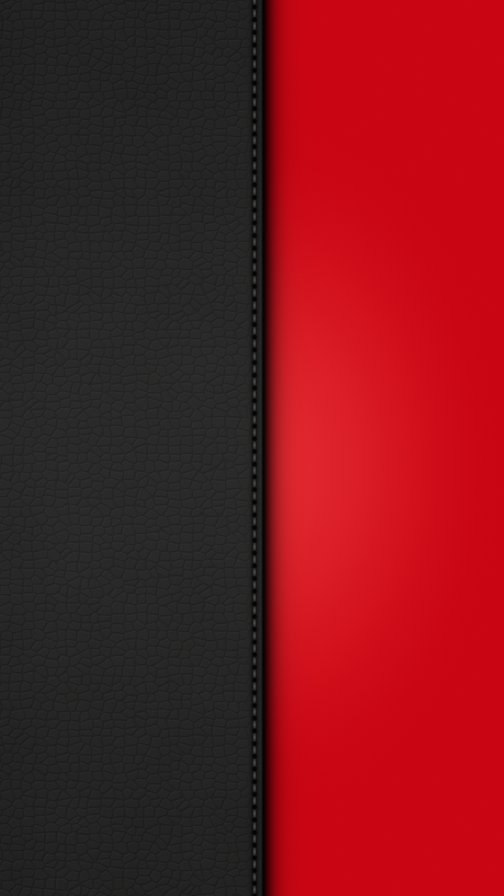
This background is drawn by a WebGL 2 fragment shader. Its source:

```glsl
#version 300 es
precision highp float;
// A stitched charcoal leather panel lies over a glowing red sheet.
// The grain is an embossed Voronoi height field, the seam is a repeated
// capsule, and the red side is an elliptical glow under a soft edge shadow.

#define PANEL_EDGE 0.5225
#define SEAM_X 0.505
#define STITCH_PITCH 0.0252
#define GRAIN_SIZE 0.0195
#define GRAIN_DEPTH 0.018
#define SHADOW_WIDTH 0.0215
#define GLOW_CENTER vec2(0.55, 0.48)
#define GLOW_RADIUS vec2(0.45, 0.38)

uniform vec2 u_resolution;
out vec4 fragColor;

const vec3 RED_DEEP = vec3(0.79, 0.02, 0.075);
const vec3 RED_GLOW = vec3(0.885, 0.155, 0.185);
const vec3 THREAD = vec3(0.33, 0.34, 0.32);

vec2 hash2(vec2 p) {
    vec3 q = fract(p.xyx * vec3(0.1031, 0.1030, 0.0973));
    q += dot(q, q.yzx + 33.33);
    return fract((q.xx + q.yz) * q.zy);
}

float gradientCorner(vec2 cell, vec2 offset) {
    return dot(hash2(cell) * 2.0 - 1.0, offset);
}

float gradientNoise(vec2 p) {
    vec2 i = floor(p), f = fract(p);
    vec2 w = f * f * f * (f * (f * 6.0 - 15.0) + 10.0);
    vec2 e = vec2(1.0, 0.0);
    float low = mix(gradientCorner(i, f), gradientCorner(i + e, f - e), w.x);
    float high = mix(gradientCorner(i + e.yx, f - e.yx), gradientCorner(i + 1.0, f - 1.0), w.x);
    return mix(low, high, w.y);
}

// Pebble height: flat on top, falling into the creases between cells
float grainHeight(vec2 p) {
    vec2 i = floor(p), f = fract(p);
    float nearest = 9.0, second = 9.0;
    for (int y = -1; y <= 1; y++) {
        for (int x = -1; x <= 1; x++) {
            vec2 n = vec2(x, y);
            float d = length(n + 0.15 + 0.7 * hash2(i + n) - f);
            second = min(second, max(nearest, d));
            nearest = min(nearest, d);
        }
    }
    return smoothstep(0.0, 0.28, second - nearest);
}

vec3 leather(vec2 p, vec2 uv) {
    // Broad sheen, brightest near mid height
    float rise = (uv.y - 0.5) / 0.32;
    float tone = 0.130 + 0.032 * exp(-rise * rise);
    tone += 0.006 * gradientNoise(p * 9.0) - 0.006 * smoothstep(0.12, 0.0, uv.x);

    // Grain lit from above
    vec2 g = p / (GRAIN_SIZE * vec2(1.15, 0.9));
    g += 0.25 * vec2(gradientNoise(g * 0.6), gradientNoise(g * 0.6 + 40.0));
    float h = grainHeight(g);
    float slope = h - grainHeight(g + vec2(-0.08, 0.18));
    float flatten = 1.0 - 0.7 * smoothstep(SEAM_X - 0.03, SEAM_X, p.x);
    tone += GRAIN_DEPTH * flatten * (0.8 * (h - 0.8) + 0.7 * slope);
    return vec3(tone) * vec3(1.0, 1.0, 0.995);
}

// Sunken channel, needle holes and thread
vec3 addSeam(vec3 color, vec2 p, float px) {
    float across = p.x - SEAM_X;
    color *= 1.0 - 0.55 * exp(-pow(across / 0.0075, 2.0));
    float along = (fract(p.y / STITCH_PITCH) - 0.5) * STITCH_PITCH;
    vec2 q = vec2(across, along);
    float hole = length(q - vec2(0.0, sign(along) * 0.5 * STITCH_PITCH));
    color *= 1.0 - 0.75 * smoothstep(0.0075, 0.002, hole);
    float reach = max(abs(along) - 0.0055, 0.0);
    float d = length(vec2(across, reach)) - 0.0024;
    float round3d = 1.0 - 0.45 * smoothstep(0.0, 0.0085, abs(along));
    color = mix(color, THREAD * round3d, 0.85 * smoothstep(px, -px, d));
    return color;
}

vec3 redSheet(vec2 uv) {
    float r = length((uv - GLOW_CENTER) / GLOW_RADIUS);
    float glow = 1.0 - smoothstep(0.0, 1.0, r);
    vec3 color = mix(RED_DEEP, RED_GLOW, glow);
    float d = max(uv.x - PANEL_EDGE, 0.0) / SHADOW_WIDTH;
    return color * (1.0 - 0.97 * exp(-pow(d, 1.2)));
}

void main() {
    vec2 uv = gl_FragCoord.xy / u_resolution;
    vec2 p = gl_FragCoord.xy / u_resolution.x;
    float px = 1.0 / u_resolution.x;

    vec3 panel = addSeam(leather(p, uv), p, px);
    // The panel rolls over into darkness at its rim
    panel *= 1.0 - 0.8 * smoothstep(PANEL_EDGE - 0.006, PANEL_EDGE, p.x);

    float cover = smoothstep(px, -px, p.x - PANEL_EDGE);
    vec3 color = mix(redSheet(uv), panel, cover);

    // Fine dither against banding
    color += (hash2(gl_FragCoord.xy).x - 0.5) / 255.0;
    fragColor = vec4(color, 1.0);
}
```
